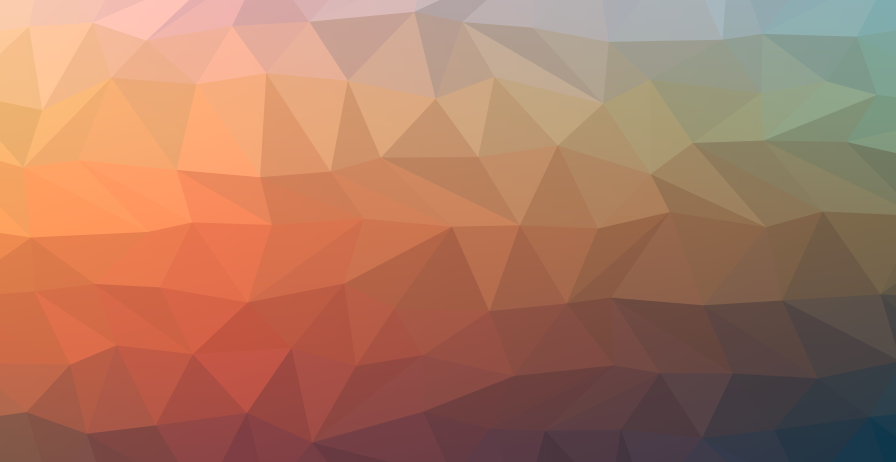
Reproduce this background procedurally as a WebGL 1 fragment shader.

```glsl
precision highp float;
// Low-poly backdrop: a warm-to-cool colour field seen through a triangle mesh.
// Staggered, jittered vertices form quads; each is split along its better
// diagonal, and every facet takes the field colour near its centre.

uniform vec2 u_resolution;

const float ASPECT = 1.94;                 // canvas width in units of its height
const vec2 CELL = vec2(0.167, 0.146);      // mean vertex spacing
const vec2 MESH_ORIGIN = vec2(0.03, 0.071);
const vec2 JITTER = vec2(0.62, 0.56);      // vertex scatter, in cells
const float FLATNESS = 0.75;               // 1 = one colour per facet
const float SHADE = 0.13;                  // brightness spread between facets

vec2 hash2(vec2 p) {
  vec3 q = fract(p.xyx * vec3(0.1031, 0.1030, 0.0973));
  q += dot(q, q.yzx + 33.33);
  return fract((q.xx + q.yz) * q.zy);
}

float cross2(vec2 a, vec2 b) {
  return a.x * b.y - a.y * b.x;
}

// Five evenly spaced colours, t in 0..1.
vec3 ramp(vec3 a, vec3 b, vec3 c, vec3 d, vec3 e, float t) {
  float s = t * 4.0;
  vec3 col = mix(a, b, clamp(s, 0.0, 1.0));
  col = mix(col, c, clamp(s - 1.0, 0.0, 1.0));
  col = mix(col, d, clamp(s - 2.0, 0.0, 1.0));
  return mix(col, e, clamp(s - 3.0, 0.0, 1.0));
}

// Smooth colour field: five horizontal ramps blended from bottom to top.
vec3 field(vec2 p) {
  float x = p.x / ASPECT;
  vec3 dusk = ramp(vec3(0.50, 0.36, 0.30), vec3(0.50, 0.24, 0.26),
    vec3(0.36, 0.22, 0.26), vec3(0.26, 0.22, 0.27), vec3(0.06, 0.22, 0.30), x);
  vec3 ember = ramp(vec3(0.82, 0.42, 0.28), vec3(0.80, 0.34, 0.26),
    vec3(0.60, 0.31, 0.26), vec3(0.40, 0.27, 0.25), vec3(0.26, 0.26, 0.27), x);
  vec3 orange = ramp(vec3(0.98, 0.58, 0.33), vec3(0.92, 0.47, 0.31),
    vec3(0.76, 0.46, 0.31), vec3(0.62, 0.43, 0.30), vec3(0.45, 0.39, 0.28), x);
  vec3 sand = ramp(vec3(0.99, 0.75, 0.47), vec3(0.96, 0.66, 0.46),
    vec3(0.79, 0.62, 0.47), vec3(0.62, 0.59, 0.44), vec3(0.49, 0.62, 0.52), x);
  vec3 haze = ramp(vec3(0.99, 0.81, 0.70), vec3(0.93, 0.70, 0.70),
    vec3(0.75, 0.68, 0.68), vec3(0.66, 0.69, 0.72), vec3(0.50, 0.68, 0.70), x);
  return ramp(dusk, ember, orange, sand, haze, p.y);
}

// Jittered vertex; odd rows are shifted by half a cell.
vec2 vertex(vec2 id) {
  vec2 stagger = vec2(0.5 * mod(id.y, 2.0), 0.0);
  vec2 scatter = (hash2(id + 17.0) - 0.5) * JITTER;
  return MESH_ORIGIN + (id + stagger + scatter) * CELL;
}

// Signed distance to a directed edge, positive on its left.
float edge(vec2 p, vec2 a, vec2 b) {
  return cross2(b - a, p - a) / length(b - a);
}

// Facet colour in rgb, premultiplied by its coverage in a.
vec4 facet(vec2 p, vec2 a, vec2 b, vec2 c, float tone, float pixel) {
  float inside = min(edge(p, a, b), min(edge(p, b, c), edge(p, c, a)));
  float cover = clamp(inside / pixel + 0.5, 0.0, 1.0);
  if (cover <= 0.0) return vec4(0.0);
  vec2 centre = (a + b + c) / 3.0;
  vec3 col = field(mix(p, centre, FLATNESS));
  col *= 1.0 + SHADE * (tone - 0.5);
  return vec4(col, 1.0) * cover;
}

// Both facets of one quad, split so that the smaller one is largest.
vec4 quad(vec2 p, vec2 id, float pixel) {
  vec2 a = vertex(id);
  vec2 b = vertex(id + vec2(1.0, 0.0));
  vec2 c = vertex(id + vec2(1.0, 1.0));
  vec2 d = vertex(id + vec2(0.0, 1.0));
  vec2 tone = hash2(id + 53.0);
  float splitAC = min(cross2(b - a, c - a), cross2(c - a, d - a));
  float splitBD = min(cross2(b - a, d - a), cross2(c - b, d - b));
  if (splitAC > splitBD) {
    return facet(p, a, b, c, tone.x, pixel) + facet(p, a, c, d, tone.y, pixel);
  }
  return facet(p, a, b, d, tone.x, pixel) + facet(p, b, c, d, tone.y, pixel);
}

void main() {
  vec2 p = gl_FragCoord.xy / u_resolution * vec2(ASPECT, 1.0);
  float pixel = 1.0 / u_resolution.y;
  vec2 home = floor((p - MESH_ORIGIN) / CELL);

  // Gather every quad that can reach this spot.
  vec4 sum = vec4(field(p), 1.0) * 0.001;
  for (int j = -1; j <= 1; j++) {
    for (int i = -2; i <= 1; i++) {
      sum += quad(p, home + vec2(float(i), float(j)), pixel);
    }
  }
  gl_FragColor = vec4(sum.rgb / sum.a, 1.0);
}
```
